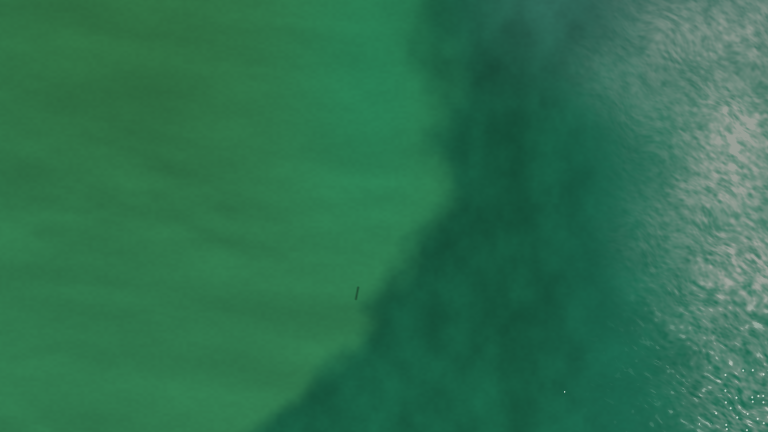
Give the GLSL for this texture, as a Shadertoy shader.

```glsl
// Aerial view of a green sea: a pale sandy shallow on the left, a dark reef
// with a curved, ragged border, and silvery sun glare on the rippled right.
// Layers of value noise shape the water; soft ellipses and ridges the glare.

const vec3 SHALLOW = vec3(0.185, 0.475, 0.305);
const vec3 OLIVE   = vec3(0.185, 0.440, 0.260);
const vec3 JADE    = vec3(0.140, 0.505, 0.340);
const vec3 REEF    = vec3(0.085, 0.338, 0.240);
const vec3 TEAL    = vec3(0.105, 0.405, 0.310);
const vec3 HAZE    = vec3(0.200, 0.400, 0.355);
const vec3 GLARE   = vec3(0.590, 0.625, 0.590);
const vec3 SPARK   = vec3(0.880, 0.920, 0.880);

const float STREAK_STRENGTH = 0.17;
const float REEF_MOTTLE     = 0.36;
const float REEF_RAGGED     = 0.15;
const float RIPPLE_STRENGTH = 0.95;
const float RIPPLE_SLANT    = -0.60;
const float GRAIN_STRENGTH  = 0.035;
const float SPARK_CELLS     = 80.0;

float hash(vec2 p) {
    vec3 q = fract(vec3(p.xyx) * 0.1031);
    q += dot(q, q.yzx + 33.33);
    return fract((q.x + q.y) * q.z);
}

float noise(vec2 p) {
    vec2 i = floor(p), f = fract(p);
    f = f * f * (3.0 - 2.0 * f);
    return mix(mix(hash(i), hash(i + vec2(1, 0)), f.x),
               mix(hash(i + vec2(0, 1)), hash(i + vec2(1, 1)), f.x), f.y);
}

float fbm(vec2 p) {
    float sum = 0.0, amp = 0.533;
    for (int i = 0; i < 4; i++) {
        sum += amp * noise(p);
        p = p * 2.03 + 7.3;
        amp *= 0.5;
    }
    return sum;
}

vec2 turn(vec2 p, float a) {
    return mat2(cos(a), -sin(a), sin(a), cos(a)) * p;
}

float patchAt(vec2 p, vec2 centre, vec2 radius) {
    vec2 d = (p - centre) / radius;
    return exp(-dot(d, d));
}

float segment(vec2 p, vec2 a, vec2 b) {
    vec2 d = b - a;
    return length(p - a - d * clamp(dot(p - a, d) / dot(d, d), 0.0, 1.0));
}

// Sandy shallow: broad tints and faint, nearly level swell streaks.
vec3 shallowWater(vec2 p) {
    vec3 col = mix(SHALLOW, OLIVE, 0.9 * patchAt(p, vec2(0.25, 0.92), vec2(0.48, 0.42)));
    col = mix(col, JADE, 0.7 * patchAt(p, vec2(0.88, 0.82), vec2(0.20, 0.38)));
    vec2 q = turn(p, -0.13) + 0.03 * noise(p * 6.0);
    float swell = fbm(q * vec2(4.0, 13.0)) - 0.5;
    float dim = patchAt(p, vec2(0.30, 0.52), vec2(0.32, 0.13));
    return col * (1.0 + STREAK_STRENGTH * swell * (1.0 + dim) - 0.05 * dim);
}

// Dark reef: mottled weed, turning teal to the right and hazy at the top.
vec3 reefWater(vec2 p) {
    vec3 col = mix(REEF, TEAL, smoothstep(1.15, 1.5, p.x));
    col = mix(col, HAZE, 0.8 * smoothstep(0.65, 1.05, p.y) * smoothstep(0.95, 1.3, p.x));
    float lift = patchAt(p, vec2(1.02, 0.06), vec2(0.32, 0.20));
    float weed = 1.0 - 0.6 * smoothstep(1.2, 1.5, p.x);
    float mottle = fbm(p * vec2(15.0, 12.0) + 3.0) - 0.5;
    return col * (1.0 + 0.13 * lift + REEF_MOTTLE * weed * mottle);
}

// Border of the reef, leaning left towards the bottom.
float reefMask(vec2 p) {
    float t = 0.65 - p.y;
    float border = 1.01 - t * t * (t > 0.0 ? 1.10 : 0.45);
    float ragged = REEF_RAGGED * (fbm(p * 9.0 + 11.0) - 0.5);
    float soft = mix(0.06, 0.12, smoothstep(0.5, 1.0, p.y));
    return smoothstep(-soft, soft, p.x - border - 0.02 + ragged);
}

// Cloudy reflected light, brightest along the right side.
float glareAmount(vec2 p) {
    float border = 1.30 + 0.22 * pow(1.0 - p.y, 4.0);
    float wisps = fbm(turn(p, -0.6) * vec2(5.0, 9.0) + 2.0);
    float g = 0.36 * smoothstep(0.0, 0.36, p.x - border + 0.12 * (wisps - 0.5));
    g += 0.52 * patchAt(p, vec2(1.71, 0.66), vec2(0.10, 0.16));
    g += 0.28 * patchAt(p, vec2(1.60, 0.53), vec2(0.10, 0.07));
    g += 0.50 * patchAt(p, vec2(1.73, 0.36), vec2(0.12, 0.08));
    g += 0.20 * patchAt(p, vec2(1.50, 0.87), vec2(0.13, 0.12));
    g += 0.25 * patchAt(p, vec2(1.76, 0.95), vec2(0.12, 0.10));
    g += 0.25 * patchAt(p, vec2(1.70, 0.06), vec2(0.15, 0.14));
    return g * (0.65 + 0.7 * wisps);
}

// Scattered glints: one small dot in a few cells of a grid.
float sparkles(vec2 p, float px) {
    vec2 cell = floor(p * SPARK_CELLS);
    vec2 jitter = 0.3 + 0.4 * vec2(hash(cell + 5.0), hash(cell + 19.0));
    float d = length(p - (cell + jitter) / SPARK_CELLS);
    float odds = 0.25 * patchAt(p, vec2(1.76, 0.05), vec2(0.12, 0.12))
               + 0.15 * patchAt(p, vec2(1.34, 0.06), vec2(0.04, 0.05)) - 0.02;
    return step(hash(cell + 41.0), odds) * (1.0 - smoothstep(0.0005, 0.0015 + px, d));
}

void mainImage(out vec4 fragColor, in vec2 fragCoord) {
    float px = 1.0 / iResolution.y;
    vec2 p = fragCoord * vec2(16.0 / 9.0, 1.0) / iResolution.xy;
    vec3 col = mix(shallowWater(p), reefWater(p), reefMask(p));
    col *= 1.0 + GRAIN_STRENGTH * (noise(p * vec2(110.0, 150.0)) - 0.5);

    // Small dark swimmer beside the reef.
    float body = segment(p, vec2(0.829, 0.334), vec2(0.824, 0.308)) - 0.001;
    col *= 1.0 - 0.4 * (1.0 - smoothstep(-px, px + 0.002, body));

    // Glare broken by fine slanted ripples, coarser near the bottom.
    float g = glareAmount(p);
    vec2 q = turn(p + 0.016 * noise(p * 15.0), RIPPLE_SLANT);
    float ripple = noise(q * vec2(55.0, 125.0)) + 0.5 * noise(q * vec2(120.0, 220.0)) - 0.75;
    float chop = RIPPLE_STRENGTH * mix(1.6, 0.8, smoothstep(0.0, 0.6, p.y));
    col = mix(col, GLARE, clamp(g * (1.0 + chop * ripple), 0.0, 1.0));
    float crest = smoothstep(0.3, 0.6, ripple) * patchAt(p, vec2(1.74, 0.08), vec2(0.20, 0.22));
    col = mix(col, SPARK, max(0.5 * crest, 0.8 * sparkles(p, px)));
    fragColor = vec4(col, 1.0);
}
```
